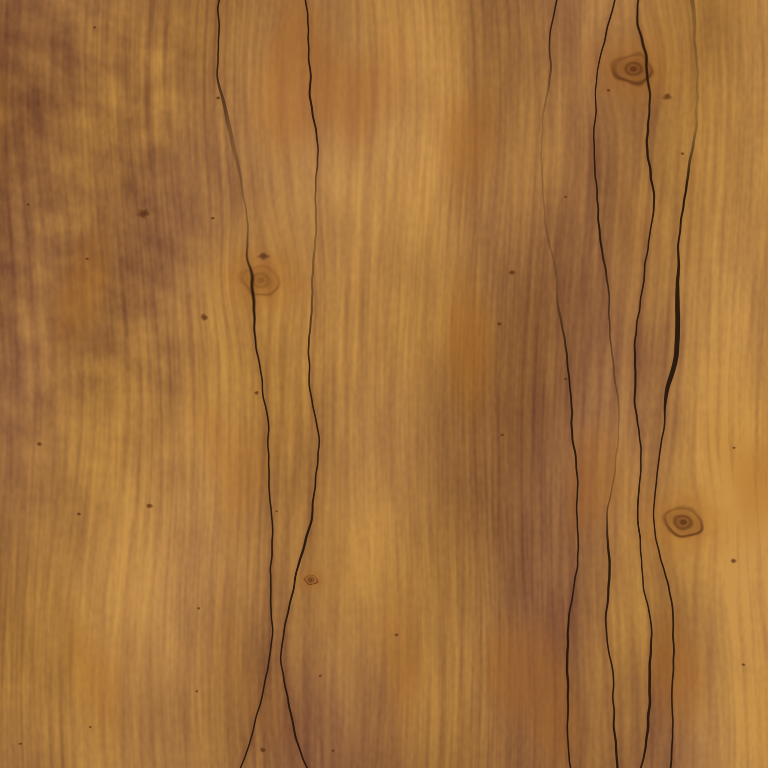
Write a three.js fragment shader that draws this texture.

```glsl
// Aged golden-brown timber: vertical grain, winding cracks, knots and small specks.
varying vec2 vUv;

#define DARK_WOOD vec3(0.50, 0.325, 0.20)
#define LIGHT_WOOD vec3(0.765, 0.56, 0.285)
#define AMBER_WOOD vec3(0.63, 0.38, 0.14)
#define KNOT_COLOR vec3(0.32, 0.17, 0.08)
#define CRACK_COLOR vec3(0.14, 0.085, 0.045)
#define BASE_TONE 0.53
#define RING_FREQUENCY 58.0
#define CRACK_COUNT 6
#define KNOT_COUNT 4
#define SPECK_GRID 13.0
#define EDGE 0.0011

float hash(vec2 p) {
  return fract(sin(dot(p, vec2(127.1, 311.7))) * 43758.5);
}

float cornerSlope(vec2 cell, vec2 offset) {
  float angle = 6.2832 * hash(cell);
  return dot(vec2(cos(angle), sin(angle)), offset);
}

float gradientNoise(vec2 p) {
  vec2 i = floor(p), f = fract(p);
  vec2 s = f * f * f * (f * (f * 6.0 - 15.0) + 10.0);
  vec2 e = vec2(1.0, 0.0);
  return mix(mix(cornerSlope(i, f), cornerSlope(i + e, f - e), s.x),
             mix(cornerSlope(i + e.yx, f - e.yx), cornerSlope(i + 1.0, f - 1.0), s.x), s.y);
}

float fbm(vec2 p) {
  float sum = 0.0, gain = 1.0;
  for (int i = 0; i < 4; i++) {
    sum += gain * gradientNoise(p);
    p = p * 2.03 + 17.3;
    gain *= 0.5;
  }
  return sum;
}

float bump(vec2 d) { return exp(-dot(d, d)); }

// Knots alternate between the two cracked bands: xy is the centre, z the radius.
vec3 knotAt(float i) {
  float side = mod(i, 2.0), row = floor(i / 2.0);
  return vec3(0.34 + 0.485 * side + 0.065 * row,
              0.635 + 0.275 * side - row * (0.39 + 0.2 * side),
              0.021 - 0.014 * row * (1.0 - side));
}

// Pushes the grain sideways around every knot.
float bendGrain(vec2 p) {
  float x = p.x;
  for (int i = 0; i < KNOT_COUNT; i++) {
    vec3 knot = knotAt(float(i));
    vec2 d = p - knot.xy;
    x -= 0.62 * d.x * bump(d / (knot.z * vec2(2.2, 3.2)));
  }
  return x;
}

// Broad light and dark regions of the board.
float boardTone(vec2 p) {
  float tone = BASE_TONE + 0.62 * fbm(vec2(p.x * 5.0, p.y * 2.2) + 3.7);
  tone -= 0.36 * bump(vec2((p.x - 0.66) / 0.085, 0.0));
  tone -= 0.27 * (1.0 - smoothstep(0.19, 0.30, p.x)) * smoothstep(0.38, 0.70, p.y);
  tone += 0.36 * smoothstep(0.86, 0.96, p.x);
  tone += 0.22 * bump((p - vec2(0.46, 0.45)) / vec2(0.09, 0.28));
  return tone - 0.20 * bump((p - vec2(0.47, 0.06)) / vec2(0.11, 0.13));
}

// Growth rings, fine fibres and curly figure on the left.
float grainTone(vec2 p, float x) {
  float drift = 0.045 * gradientNoise(vec2(x * 3.5, p.y * 1.7) + 8.0);
  float phase = (x + drift) * RING_FREQUENCY + 1.3 * gradientNoise(vec2(x * 14.0, p.y * 2.0));
  float ring = pow(0.5 + 0.5 * sin(6.2832 * phase), 3.0) - 0.31;
  float strength = 0.11 + 0.16 * gradientNoise(p * vec2(7.0, 3.0) + 31.0);
  float fibre = 0.24 * gradientNoise(vec2((x + drift) * 95.0, p.y * 3.0))
              + 0.20 * gradientNoise(vec2((x + drift) * 210.0, p.y * 11.0))
              + 0.12 * gradientNoise(p * vec2(190.0, 90.0));
  float curl = fbm(vec2(p.x * 17.0 - p.y * 9.0, p.y * 22.0 + p.x * 11.0));
  float curly = (1.0 - smoothstep(0.18, 0.31, p.x)) * smoothstep(0.2, 0.6, p.y);
  return fibre - strength * ring + 0.34 * curly * curl;
}

// Returns crack opacity in x and the tone change beside the cracks in y.
vec2 cracks(vec2 p, float x) {
  vec2 result = vec2(0.0);
  for (int i = 0; i < CRACK_COUNT; i++) {
    float n = float(i), seed = n * 7.37 + 2.6;
    float left = 1.0 - step(1.5, n);
    float center = mix(0.635 + 0.05 * n, 0.315 + 0.085 * n, left);
    center += mix(0.045, 0.085, left) * gradientNoise(vec2(p.y * 3.2, seed));
    center += 0.009 * gradientNoise(vec2(p.y * 13.0, seed)) + 0.002 * gradientNoise(vec2(p.y * 45.0, seed));
    float d = x - center;
    float bold = mod(n, 5.0) < 0.5 ? 0.0022 : 0.0007;
    float width = 0.0007 + bold * smoothstep(-0.15, 0.4, gradientNoise(vec2(p.y * 5.5, seed + 4.0)));
    float presence = smoothstep(-0.38, -0.08, gradientNoise(vec2(p.y * 2.1, seed + 9.0)));
    float line = 1.0 - smoothstep(width - EDGE * 0.5, width + EDGE, abs(d));
    result.x = max(result.x, line * mix(0.2, 0.93, presence));
    result.y -= 0.24 * presence * exp(-abs(d) / 0.007);
    result.y += 0.10 * (hash(vec2(n, 5.0)) - 0.5) * clamp(d / 0.004, -1.0, 1.0) * exp(-abs(d) / 0.04);
  }
  return result;
}

vec3 paintKnots(vec3 color, vec2 p) {
  for (int i = 0; i < KNOT_COUNT; i++) {
    vec3 knot = knotAt(float(i));
    vec2 d = (p - knot.xy) / knot.z;
    float r = length(d * vec2(0.9, 1.15)) * (1.0 + 0.3 * gradientNoise(d * 1.1 + float(i) * 5.0));
    float depth = i == 0 ? 0.35 : 0.8;
    float heart = (1.0 - smoothstep(0.15, 1.05, r)) * (0.75 + 0.25 * sin(r * 17.0));
    float rim = bump(vec2((r - 1.0) / 0.13, 0.0)) * (0.45 + 0.4 * smoothstep(0.5, -0.7, d.y) * step(-9.0, d.y));
    color = mix(color, AMBER_WOOD, 0.5 * exp(-r * r / 4.0));
    color = mix(color, KNOT_COLOR, depth * max(heart, rim));
  }
  return color;
}

// Scattered pin knots, one candidate per grid cell.
float specks(vec2 p) {
  vec2 cell = floor(p * SPECK_GRID);
  vec2 center = 0.25 + 0.5 * vec2(hash(cell + 3.0), hash(cell + 19.0));
  vec2 d = (fract(p * SPECK_GRID) - center) / SPECK_GRID;
  float radius = mix(0.0018, 0.0065, pow(hash(cell + 41.0), 3.0));
  float r = length(d * vec2(0.85, 1.1)) * (1.0 + 0.5 * gradientNoise(p * 160.0));
  return step(0.8, hash(cell + 7.0)) * (1.0 - smoothstep(radius * 0.3, radius * 1.3, r));
}

void main() {
  float x = bendGrain(vUv);
  vec2 crack = cracks(vUv, x);
  float tone = boardTone(vec2(x, vUv.y)) + grainTone(vUv, x) + crack.y;
  vec3 color = mix(DARK_WOOD, LIGHT_WOOD, clamp(tone, -0.45, 1.05));

  // Warm amber stains and cooler, greyer patches.
  float stain = gradientNoise(vec2(x * 9.0, vUv.y * 4.0) + 53.0);
  color = mix(color, AMBER_WOOD, 0.4 * smoothstep(0.12, 0.5, stain));
  color.b += 0.05 * gradientNoise(vUv * vec2(6.0, 3.0) + 71.0);

  color = paintKnots(color, vUv);
  color = mix(color, KNOT_COLOR, 0.7 * specks(vUv));
  color = mix(color, CRACK_COLOR, crack.x);
  gl_FragColor = vec4(color, 1.0);
}
```
